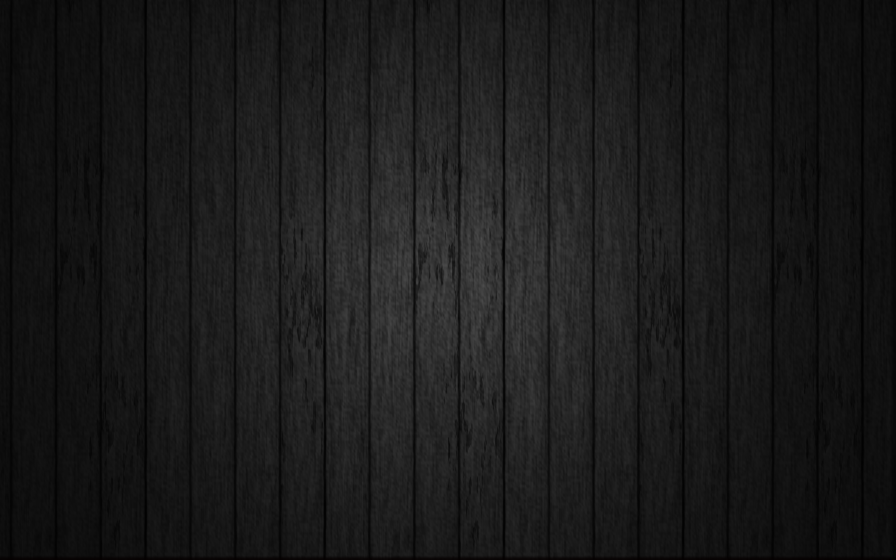
Write a Shadertoy shader that draws this texture.

```glsl
// Dark vertical wooden planks under a soft round glow at the centre.
// Stretched value noise makes grain, rings and flecks; a repeating plank
// coordinate places the seams, and a radial falloff lights the boards.

float hash(vec2 p) {
    vec3 q = fract(vec3(p.xyx) * 0.1031);
    q += dot(q, q.yzx + 33.33);
    return fract((q.x + q.y) * q.z);
}

float noise(vec2 p) {
    vec2 cell = floor(p), f = fract(p);
    f = f * f * (3.0 - 2.0 * f);
    return mix(mix(hash(cell), hash(cell + vec2(1, 0)), f.x),
               mix(hash(cell + vec2(0, 1)), hash(cell + vec2(1, 1)), f.x), f.y);
}

float fbm(vec2 p) {
    float sum = 0.0, weight = 0.5;
    for (int i = 0; i < 4; i++) {
        sum += weight * noise(p);
        p = p * 2.03 + 17.1;
        weight *= 0.5;
    }
    return sum / 0.9375;
}

// Relative brightness of the wood; the boards repeat after eight planks.
float woodGrain(vec2 local, float kind) {
    vec2 p = vec2(local.x * 0.08 + kind * 3.7, local.y + kind * 5.3);
    p.x += 0.006 * (noise(p * vec2(20.0, 6.0)) - 0.5);

    float streaks = fbm(p * vec2(110.0, 5.0)) - 0.5;
    float fibres = noise(p * vec2(310.0, 28.0)) - 0.5;
    float pores = noise(vec2(p.x * 300.0 + p.y * 70.0, p.y * 190.0)) - 0.5;

    // Thin dark lines along long arched growth rings
    float warp = fbm(p * vec2(24.0, 1.8));
    float rings = pow(0.5 + 0.5 * sin(warp * 75.0 + local.x * 12.0), 4.0);

    // Short thin dark flecks, denser on the rough boards
    float rough = kind == 1.0 || kind == 2.0 || kind == 6.0 ? 1.0 : 0.3;
    float fleck = smoothstep(0.56, 0.70, fbm(p * vec2(150.0, 26.0)));
    fleck *= smoothstep(0.4, 0.75, noise(p * vec2(26.0, 6.0) + 9.0));

    return 1.0 + 0.28 * streaks + 0.32 * fibres + 0.32 * pores
         - 0.10 * (rings - 0.3) - 0.42 * rough * fleck;
}

void mainImage(out vec4 fragColor, in vec2 fragCoord) {
    vec2 uv = fragCoord / iResolution.xy;
    vec2 p = (fragCoord - 0.5 * iResolution.xy) / iResolution.y;

    // Twenty boards across the canvas
    float board = uv.x * 20.0 - 0.25;
    float kind = mod(floor(board), 8.0);
    vec2 local = vec2(fract(board), uv.y);
    float tone = 0.95 + 0.09 * hash(vec2(kind, 4.0));
    float wood = woodGrain(local, kind) * tone;

    // Seams: thin dark gap, soft shadow and a faint lit bevel
    float seamId = mod(floor(board + 0.5), 4.0);
    float seamDepth = seamId == 3.0 ? 0.85 : 0.50 + 0.16 * hash(vec2(seamId, 8.0));
    float offset = fract(board + 0.5) - 0.5;
    offset += 0.012 * (noise(vec2(seamId * 7.0, uv.y * 45.0)) - 0.5);
    float gap = 1.0 - smoothstep(0.006, 0.046, abs(offset));
    gap *= 0.8 + 0.3 * noise(vec2(seamId * 5.0, uv.y * 60.0));
    float shadow = exp(-abs(offset) * 14.0);
    float bevel = exp(-pow((offset - 0.075) / 0.025, 2.0));
    wood *= (1.0 - seamDepth * min(gap, 1.0)) * (1.0 - 0.22 * shadow);
    wood += 0.09 * bevel;

    // Round glow fading towards the sides
    float radius = length(p - vec2(0.0, 0.015));
    float light = 0.033 + 0.200 * exp(-pow(radius / 0.48, 1.35));

    // Thin dark border along the bottom and right
    float border = smoothstep(0.001, 0.009, uv.y)
                 * (1.0 - 0.6 * smoothstep(0.993, 0.998, uv.x));
    vec3 color = vec3(light * wood) * mix(0.2, 1.0, border);
    color.r += 0.015 * (1.0 - smoothstep(0.001, 0.009, uv.y));
    fragColor = vec4(max(color, 0.0), 1.0);
}
```
